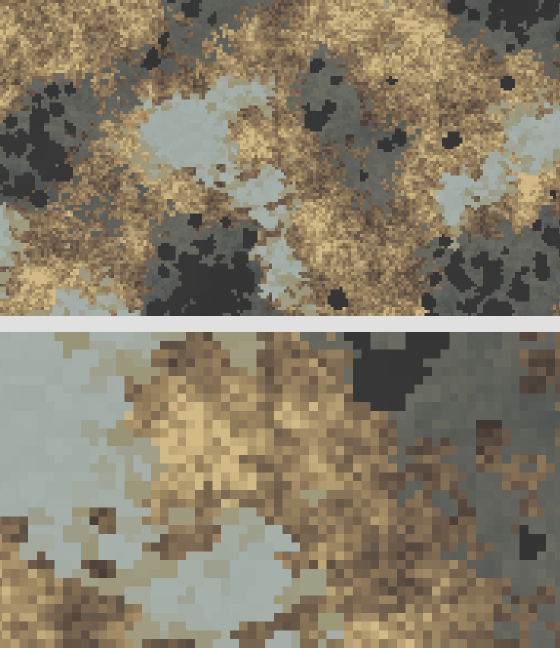
Top: the whole. Bottom: its middle third, enlarged.
Write a WebGL 2 fragment shader that draws this texture.

```glsl
#version 300 es
precision highp float;

uniform vec2 u_resolution;
out vec4 fragColor;

const float BLOCKS = 108.0;               // mosaic blocks per canvas height
const vec2 GRAIN_GRID = vec2(44.0, 56.0); // grains per canvas height
const vec2 SPOT_GRID = vec2(17.0);        // dark spots per canvas height
const vec2 DUSK_WAVE = vec2(6.48, 6.4);   // spacing of the dark regions
const vec2 DUSK_CENTER = vec2(0.15, 0.57);
const float DUSK_DRIFT = 2.0;
const float SLATE_LEVEL = 0.34;
const float PALE_LEVEL = 0.68;
const float EARTH_TONE = 0.60;
const float CLUMP_CONTRAST = 0.95;
const float GRAIN_CONTRAST = 0.36;
const float BLOCK_CONTRAST = 0.36;

const vec3 UMBER = vec3(0.25, 0.22, 0.20);
const vec3 DARK_BROWN = vec3(0.38, 0.32, 0.27);
const vec3 BROWN = vec3(0.51, 0.43, 0.33);
const vec3 TAN = vec3(0.65, 0.56, 0.40);
const vec3 CREAM = vec3(0.82, 0.73, 0.52);
const vec3 COAL = vec3(0.20, 0.20, 0.20);
const vec3 SLATE_DARK = vec3(0.28, 0.30, 0.30);
const vec3 SLATE_LIGHT = vec3(0.43, 0.43, 0.39);
const vec3 MOSS = vec3(0.61, 0.59, 0.47);
const vec3 MIST = vec3(0.64, 0.68, 0.66);

float hash(vec2 p) {
  vec3 a = fract(p.xyx * 0.1031);
  a += dot(a, a.yzx + 33.33);
  return fract((a.x + a.y) * a.z);
}

float noise(vec2 p) {
  vec2 i = floor(p), f = fract(p);
  f = f * f * (3.0 - 2.0 * f);
  return mix(mix(hash(i), hash(i + vec2(1, 0)), f.x),
             mix(hash(i + vec2(0, 1)), hash(i + 1.0), f.x), f.y);
}

float fbm(vec2 p) {
  float sum = 0.0, weight = 0.5;
  for (int i = 0; i < 4; i++) {
    sum += weight * noise(p);
    p = p * 2.03 + 17.3;
    weight *= 0.5;
  }
  return sum / 0.9375;
}

// Nearest scattered disc: xy = center, z = signed distance in grid cells, w = random id
vec4 nearestDisc(vec2 p, vec2 grid, float seed) {
  vec2 g = p * grid, base = floor(g);
  vec4 best = vec4(0.0, 0.0, 9.0, 0.0);
  for (int y = -1; y <= 1; y++) {
    for (int x = -1; x <= 1; x++) {
      vec2 id = base + vec2(x, y) + seed;
      vec2 center = id - seed + vec2(hash(id + 5.7), hash(id + 31.1));
      float d = length(g - center) - mix(0.22, 0.6, hash(id + 71.9));
      if (d < best.z) best = vec4(center / grid, d, hash(id + 113.5));
    }
  }
  return best;
}

// Broad dark regions on a staggered wave, broken up by drift
float dusk(vec2 p) {
  vec2 wave = cos(DUSK_WAVE * (p - DUSK_CENTER));
  return wave.x * wave.y + DUSK_DRIFT * (fbm(p * 4.0 + 41.0) - 0.5);
}

vec3 earthRamp(float t) {
  float s = clamp(t, 0.0, 1.0) * 4.0;
  vec3 c = mix(UMBER, DARK_BROWN, min(s, 1.0));
  c = mix(c, BROWN, clamp(s - 1.0, 0.0, 1.0));
  c = mix(c, TAN, clamp(s - 2.0, 0.0, 1.0));
  return mix(c, CREAM, clamp(s - 3.0, 0.0, 1.0));
}

vec3 surface(vec2 p) {
  vec2 block = floor(p * BLOCKS);
  vec2 q = (block + 0.5) / BLOCKS;
  float speck = hash(block + 211.0) - 0.5;
  vec4 grain = nearestDisc(q, GRAIN_GRID, 300.0);
  float grainTone = grain.w - 0.5;
  float shade = dusk(grain.xy);

  // Golden grains
  float tone = EARTH_TONE + CLUMP_CONTRAST * (fbm(q * 9.0 + 7.0) - 0.5)
             + GRAIN_CONTRAST * grainTone + BLOCK_CONTRAST * speck - 0.12 * shade;
  vec3 color = earthRamp(tone);

  // Smooth slate ground
  float slateMix = fbm(q * 5.0 + 83.0) + 0.4 * grainTone;
  vec3 slate = mix(SLATE_DARK, SLATE_LIGHT, clamp(slateMix, 0.0, 1.0));
  if (shade + 0.5 * grainTone > SLATE_LEVEL) color = slate + 0.02 * speck;

  // Pale openings with mossy fringes
  float pale = fbm(grain.xy * 3.4 + 129.0) - 0.1 * shade + 0.1 * grainTone;
  vec3 opening = mix(MOSS, MIST, smoothstep(0.0, 0.07, pale - PALE_LEVEL));
  if (pale > PALE_LEVEL) color = opening + 0.025 * grainTone;

  // Coal spots, merging inside the darkest regions
  vec4 spot = nearestDisc(q, SPOT_GRID, 500.0);
  float spotShade = dusk(spot.xy);
  bool inSpot = spot.z + 0.12 * speck < 0.0;
  bool present = spotShade + 0.7 * (spot.w - 0.5) > 0.5 || spot.w > 0.985;
  bool core = shade + 0.2 * grainTone > 1.05;
  if ((inSpot && present) || core) color = COAL + 0.04 * (fbm(q * 4.0) - 0.3);
  return color;
}

void main() {
  // Four samples per pixel smooth the block edges
  vec3 sum = vec3(0.0);
  for (int i = 0; i < 4; i++) {
    vec2 offset = vec2(i % 2, i / 2) * 0.5 - 0.25;
    sum += surface((gl_FragCoord.xy + offset) / u_resolution.y);
  }
  fragColor = vec4(sum * 0.25, 1.0);
}
```
